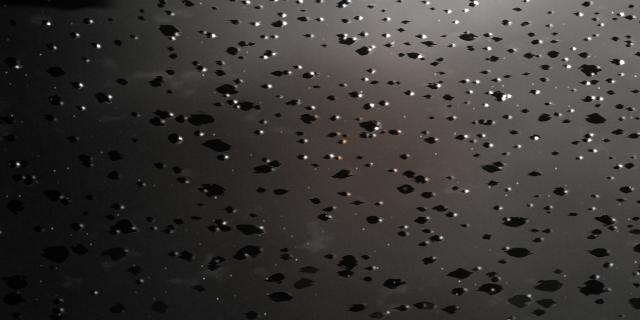
A Shadertoy shader for this texture:

```glsl
// Dark water drops with bright glints on a dim, glossy sheet lit from the upper right.

float hash(vec2 p) {
    return fract(sin(dot(p, vec2(127.1, 311.7))) * 43758.55);
}

float noise(vec2 p) {
    vec2 i = floor(p), f = fract(p);
    f = f * f * (3.0 - 2.0 * f);
    return mix(mix(hash(i), hash(i + vec2(1, 0)), f.x),
               mix(hash(i + vec2(0, 1)), hash(i + vec2(1, 1)), f.x), f.y);
}

float fbm(vec2 p) {
    float sum = 0.0, amp = 0.5;
    for (int i = 0; i < 4; i++) {
        sum += amp * noise(p);
        p = p * 2.1 + 7.3;
        amp *= 0.5;
    }
    return sum;
}

// Lit sheet: dark on the left, hazy glow at the top, brown in the middle
vec3 sheet(vec2 uv, vec2 p) {
    float ramp = smoothstep(0.0, 0.85, uv.x);
    float light = 0.055 + ramp * (0.14 + 0.24 * uv.y);
    vec2 g = (uv - vec2(0.6, 0.97)) / vec2(0.3, 0.24);
    light += 0.11 * exp(-dot(g, g));
    float haze = smoothstep(-0.1, 0.12, uv.y - 0.55 - 0.5 * uv.x + 0.1 * (fbm(p * 3.0) - 0.5));
    light += 0.06 * haze * smoothstep(0.0, 0.3, uv.x);
    light *= 0.88 + 0.25 * fbm(p * vec2(4.0, 6.0));
    vec2 b = (uv - vec2(0.56, 0.5)) / vec2(0.22, 0.36);
    float brown = exp(-dot(b, b));
    return light * mix(vec3(1.01, 1.0, 0.985), vec3(1.12, 0.98, 0.91), brown);
}

// Adds one layer of drops: x of the result is cover, y is white glint, z is amber glint
vec3 drops(vec2 p, vec2 cell, float size, float layer, float aa) {
    vec3 result = vec3(0);
    vec2 base = floor(p / cell);
    for (int j = -1; j <= 1; j++)
    for (int i = -1; i <= 1; i++) {
        vec2 id = base + vec2(i, j);
        vec2 seed = id + layer * 37.0;
        vec2 jitter = vec2(hash(seed + 0.3), hash(seed + 5.7));
        vec2 centre = (id + 0.1 + 0.8 * jitter) * cell;
        vec2 at = centre * vec2(0.5, 1.0);

        // Far drops, to the upper right, are smaller and more crowded
        float far = smoothstep(0.3, 0.95, 0.6 * at.y + 0.45 * at.x);
        float chance = layer < 0.5 ? 0.62 - 0.45 * far : layer < 1.5 ? 0.36 + 0.2 * far : 0.12 + 0.6 * far;
        chance *= mix(0.6, 1.0, smoothstep(0.0, 0.4, at.x));
        if (hash(seed + 11.1) > chance) continue;

        float left = 1.0 - smoothstep(0.1, 0.5, at.x);
        float tilt = -0.5 * left * at.y + 0.3 * (hash(seed + 2.9) - 0.5);
        vec2 d = p - centre;
        d = vec2(cos(tilt) * d.x + sin(tilt) * d.y, cos(tilt) * d.y - sin(tilt) * d.x);
        float rx = size * mix(1.0, 0.72, far) * (0.6 + 0.65 * hash(seed + 8.2));
        float ry = rx * (0.36 + 0.2 * hash(seed + 4.4) + 0.14 * left);

        // Almond outline with an uneven rim
        vec2 q = d / vec2(rx, ry);
        q.y *= 1.0 + 0.6 * q.x * q.x;
        float r = length(q) + 0.7 * (noise(q * 1.8 + seed * 3.1) - 0.5);
        float edge = (r - 1.0) * ry;
        float cover = 1.0 - smoothstep(-aa, aa, edge);
        float strength = mix(0.6, 1.0, smoothstep(0.0, 0.4, at.y + 0.5 * hash(seed + 6.6)));
        result.x = max(result.x, cover * strength);

        // Point of light at the right end, thin light along the rim
        float shine = hash(seed + 9.5);
        shine *= shine * mix(0.5, 1.3, smoothstep(0.2, 0.9, at.y + 0.3 * at.x));
        vec2 h = (d - vec2(0.8 * rx, (hash(seed + 3.3) - 0.3) * ry)) / vec2(0.0055, 0.0042);
        float rim = exp(-edge * edge / (aa * aa)) * smoothstep(0.1, 0.9, q.x);
        float glint = shine * (1.2 * exp(-dot(h, h)) + 0.25 * rim);
        vec2 m = (at - vec2(0.5, 0.5)) / vec2(0.2, 0.25);
        float amber = exp(-dot(m, m)) * step(0.4, hash(seed + 7.7));
        result.yz += glint * vec2(1.0 - amber, amber);
    }
    return result;
}

// Tiny bright specks of dust and spray
float specks(vec2 p, float aa) {
    vec2 g = p / 0.05, id = floor(g);
    vec2 c = 0.2 + 0.6 * vec2(hash(id + 1.7), hash(id + 6.1));
    float dist = length(g - id - c) * 0.05;
    float power = pow(hash(id + 13.0), 7.0);
    return power * (1.0 - smoothstep(0.0, 0.0025 + aa, dist));
}

void mainImage(out vec4 fragColor, in vec2 fragCoord) {
    vec2 uv = fragCoord / iResolution.xy;
    vec2 p = fragCoord / iResolution.y;
    float aa = max(0.0028, 0.7 / iResolution.y);
    vec3 col = sheet(uv, p);

    // Faint smears and fine grain
    float smear = smoothstep(0.62, 0.85, fbm(p * vec2(9.0, 17.0) + 3.0));
    col += 0.06 * smear + 0.018 * (noise(p * 210.0) - 0.5);

    // Three sizes of drop
    vec3 wet = drops(p, vec2(0.15, 0.085), 0.036, 0.0, aa);
    vec3 mid = drops(p, vec2(0.10, 0.06), 0.022, 1.0, aa);
    vec3 fine = drops(p, vec2(0.065, 0.038), 0.015, 2.0, aa);
    float cover = max(wet.x, max(mid.x, fine.x));
    vec2 glint = wet.yz + mid.yz + fine.yz;
    col = mix(col, col * 0.17, cover);
    col += glint.x * vec3(0.85, 0.87, 0.88) + glint.y * vec3(0.6, 0.4, 0.24);
    col += 0.5 * specks(p, aa) * vec3(1.0, 0.97, 0.93);

    // Black border in the upper left corner
    float border = smoothstep(0.965, 0.985, uv.y + 0.02 * (noise(p * 14.0) - 0.5));
    col *= 1.0 - 0.85 * border * (1.0 - smoothstep(0.14, 0.2, uv.x));
    fragColor = vec4(clamp(col, 0.0, 1.0), 1.0);
}
```
